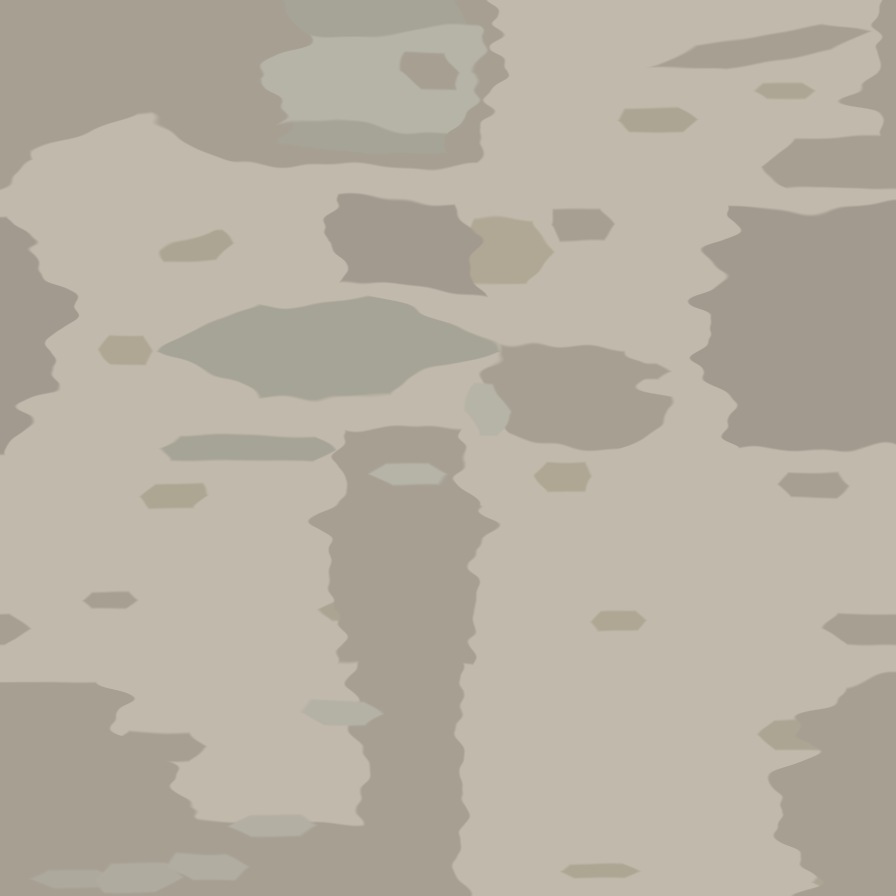
Give the GLSL for this pattern, as a Shadertoy shader.

```glsl
// Muted camouflage of torn, horizontally smeared patches on warm beige.

vec2 hash2(vec2 p) {
    p = vec2(dot(p, vec2(127.1, 311.7)), dot(p, vec2(269.5, 183.3)));
    return fract(sin(p) * 43758.55);
}

float gradientNoise(vec2 p) {
    vec2 cell = floor(p), f = fract(p);
    vec2 u = f * f * f * (f * (f * 6.0 - 15.0) + 10.0);
    vec2 e = vec2(0.0, 1.0);
    float a = dot(hash2(cell) * 2.0 - 1.0, f);
    float b = dot(hash2(cell + e.yx) * 2.0 - 1.0, f - e.yx);
    float c = dot(hash2(cell + e.xy) * 2.0 - 1.0, f - e.xy);
    float d = dot(hash2(cell + e.yy) * 2.0 - 1.0, f - e.yy);
    return mix(mix(a, b, u.x), mix(c, d, u.x), u.y);
}

// Bevelled box with fingered ends and gently wavy long sides
float tornPatch(vec2 p, vec2 center, vec2 halfSize, float bevel) {
    vec2 seed = center * 37.0;
    vec2 q = p - center;
    q.x -= round(q.x);
    float tear = min(0.055, 0.45 * halfSize.x);
    float wave = min(0.03, 0.5 * halfSize.y);
    q.x += tear * (1.3 * gradientNoise(p * vec2(6.0, 22.0) + seed)
                 + 0.5 * gradientNoise(p * vec2(10.0, 55.0) - seed));
    q.y += wave * (gradientNoise(p * vec2(7.0, 9.0) + seed.yx)
                 + 0.4 * gradientNoise(p * vec2(20.0, 30.0) - seed.yx));
    q = abs(q);
    float slope = bevel * halfSize.x / halfSize.y;
    float side = (q.x - halfSize.x + slope * q.y) / sqrt(1.0 + slope * slope);
    return 1.0 - smoothstep(-0.002, 0.002, max(q.y - halfSize.y, side));
}

void lay(inout vec3 color, vec3 ink, vec2 p, vec2 center, vec2 halfSize, float bevel) {
    color = mix(color, ink, tornPatch(p, center, halfSize, bevel));
}

void mainImage(out vec4 fragColor, in vec2 fragCoord) {
    vec2 p = fragCoord / iResolution.xy;
    vec3 beige = vec3(0.758, 0.726, 0.672);
    vec3 taupe = vec3(0.652, 0.622, 0.574);
    vec3 mauve = vec3(0.636, 0.600, 0.562);
    vec3 sage  = vec3(0.650, 0.643, 0.588);
    vec3 ochre = vec3(0.690, 0.660, 0.580);
    vec3 mist  = vec3(0.714, 0.702, 0.655);
    vec3 color = beige;

    // Small smears spread evenly over the ground
    for (int i = 0; i < 24; i++) {
        float n = float(i);
        vec2 h = hash2(vec2(n, 7.0));
        vec2 center = fract(n * vec2(0.7549, 0.5698) + vec2(0.12, 0.33));
        vec2 halfSize = vec2(mix(0.02, 0.055, h.x), mix(0.007, 0.019, h.y));
        vec3 ink = i % 3 == 0 ? taupe : mix(ochre, taupe, 0.5 * h.x);
        lay(color, ink, p, center, halfSize, 0.35);
    }

    // Upper mass with a beige peak cut from below
    lay(color, taupe, p, vec2(0.26, 0.92), vec2(0.30, 0.105), 0.10);
    lay(color, beige, p, vec2(0.14, 0.79), vec2(0.20, 0.08), 0.95);
    lay(color, sage, p, vec2(0.42, 0.92), vec2(0.10, 0.09), 0.10);
    lay(color, mist, p, vec2(0.42, 0.91), vec2(0.13, 0.055), 0.25);
    lay(color, taupe, p, vec2(0.48, 0.92), vec2(0.035, 0.02), 0.40);

    // Streaks and block on the right
    lay(color, taupe, p + vec2(0.0, 0.16 * (0.85 - p.x)), vec2(0.85, 0.945), vec2(0.13, 0.015), 0.50);
    lay(color, taupe, p, vec2(0.95, 0.82), vec2(0.09, 0.028), 0.40);
    lay(color, mauve, p, vec2(0.92, 0.63), vec2(0.14, 0.14), 0.30);

    // Middle band
    lay(color, ochre, p, vec2(0.56, 0.72), vec2(0.06, 0.036), 0.40);
    lay(color, mauve, p, vec2(0.45, 0.727), vec2(0.09, 0.05), 0.25);
    lay(color, sage, p, vec2(0.36, 0.61), vec2(0.18, 0.055), 0.60);
    lay(color, taupe, p, vec2(0.63, 0.56), vec2(0.125, 0.055), 0.50);
    lay(color, mist, p, vec2(0.54, 0.54), vec2(0.025, 0.03), 0.60);

    // Central column and lower left mass
    lay(color, taupe, p, vec2(0.45, 0.39), vec2(0.09, 0.13), 0.25);
    lay(color, taupe, p, vec2(0.455, 0.12), vec2(0.058, 0.16), 0.0);
    lay(color, taupe, p, vec2(0.03, 0.09), vec2(0.18, 0.15), 0.50);
    lay(color, taupe, p, vec2(0.22, 0.02), vec2(0.28, 0.06), 0.30);
    lay(color, sage, p, vec2(0.27, 0.50), vec2(0.10, 0.014), 0.20);

    // Pale wisps over the dark lower areas
    for (int i = 0; i < 6; i++) {
        float n = float(i);
        vec2 center = vec2(0.08 + 0.075 * n, 0.02 + 0.45 * pow(n / 5.0, 4.0));
        vec2 halfSize = vec2(0.045, 0.010 + 0.008 * hash2(vec2(n, 3.0)).x);
        lay(color, mix(taupe, mist, 0.5 + 0.1 * n), p, center, halfSize, 0.45);
    }

    fragColor = vec4(color, 1.0);
}
```
